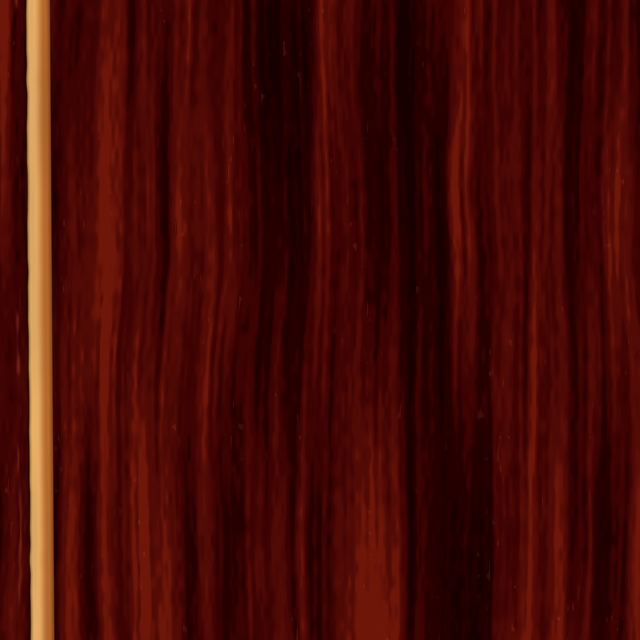
Give the GLSL for this texture, as a Shadertoy shader.

```glsl
float hash(vec2 p) {
    vec3 q = fract(vec3(p.xyx) * 0.1031);
    q += dot(q, q.yzx + 33.33);
    return fract((q.x + q.y) * q.z);
}

// Value noise centred on zero
float noise(vec2 p) {
    vec2 cell = floor(p), f = fract(p);
    f = f * f * (3.0 - 2.0 * f);
    float low = mix(hash(cell), hash(cell + vec2(1, 0)), f.x);
    float high = mix(hash(cell + vec2(0, 1)), hash(cell + vec2(1, 1)), f.x);
    return mix(low, high, f.y) - 0.5;
}

// Long vertical streaks, measured in standard deviations
float grain(vec2 uv) {
    vec2 p = uv;
    p.x += 0.020 * noise(uv * vec2(4.0, 3.0) + 7.0);
    p.x += 0.007 * noise(uv * vec2(14.0, 7.0) + 31.0);
    float sum = 0.22 * noise(p * vec2(9.0, 0.8) + 3.0);
    vec2 frequency = vec2(36.0, 1.3);
    float weight = 0.45;
    for (int i = 0; i < 3; i++) {
        sum += weight * noise(p * frequency + float(i) * 19.7);
        frequency *= vec2(2.0, 1.7);
        weight *= 0.76;
    }
    // Short fibres break up the streaks
    sum += 0.13 * noise(p * vec2(190.0, 45.0) + 57.0);
    float z = sum / 0.14 + 0.7 * (0.5 - uv.y);

    // Two deep, narrow veins
    z -= 1.5 * exp(-pow((p.x - 0.200) / 0.007, 2.0));
    z -= 2.0 * exp(-pow((p.x - 0.643) / 0.006, 2.0));
    return z;
}

vec3 wood(vec2 uv) {
    float z = grain(uv);
    vec3 color = mix(vec3(0.09, 0.0, 0.0), vec3(0.15, 0.0, 0.0), smoothstep(-2.4, -1.3, z));
    color = mix(color, vec3(0.24, 0.01, 0.01), smoothstep(-1.2, -0.2, z));
    color = mix(color, vec3(0.32, 0.04, 0.02), smoothstep(-0.1, 1.1, z));
    color = mix(color, vec3(0.43, 0.085, 0.03), smoothstep(1.1, 2.1, z));

    // Sparse pale pores
    float pore = smoothstep(0.36, 0.47, noise(uv * vec2(230.0, 60.0) + 91.0));
    pore *= smoothstep(0.1, 0.35, noise(uv * vec2(40.0, 9.0) + 13.0));
    return color + pore * vec3(0.09, 0.05, 0.025);
}

// Pale inlaid strip, across running from 0 at its left edge to 1
vec3 inlay(float across, float y) {
    vec3 pale = vec3(0.88, 0.66, 0.39);
    vec3 tan_ = vec3(0.69, 0.40, 0.17);
    vec3 color = mix(pale, tan_, smoothstep(0.32, 0.75, across));
    color = mix(color, vec3(0.55, 0.27, 0.09), smoothstep(0.8, 1.0, across));
    color = mix(vec3(0.62, 0.50, 0.22), color, smoothstep(0.0, 0.14, across));
    return color * (1.0 + 0.08 * noise(vec2(across * 5.0, y * 6.0)));
}

void mainImage(out vec4 fragColor, in vec2 fragCoord) {
    vec2 uv = fragCoord / iResolution.xy;
    vec3 color = wood(uv);

    // The strip leans slightly to the left towards the top
    float left = mix(0.048, 0.041, uv.y) + 0.0015 * noise(vec2(3.0, uv.y * 40.0));
    float right = mix(0.085, 0.078, uv.y);

    // Dark joint and a worn, glinting border beside the strip
    float joint = min(abs(uv.x - left), abs(uv.x - right));
    color *= 1.0 - 0.55 * exp(-joint / 0.004);
    float border = exp(-pow((uv.x - left + 0.016) / 0.003, 2.0));
    float wear = smoothstep(0.05, 0.4, noise(vec2(uv.x * 150.0, uv.y * 28.0)));
    color += border * wear * vec3(0.22, 0.12, 0.07);

    float soft = 0.0015;
    float mask = smoothstep(left - soft, left + soft, uv.x);
    mask *= 1.0 - smoothstep(right - soft, right + soft, uv.x);
    color = mix(color, inlay((uv.x - left) / (right - left), uv.y), mask);
    fragColor = vec4(clamp(color, 0.0, 1.0), 1.0);
}
```
